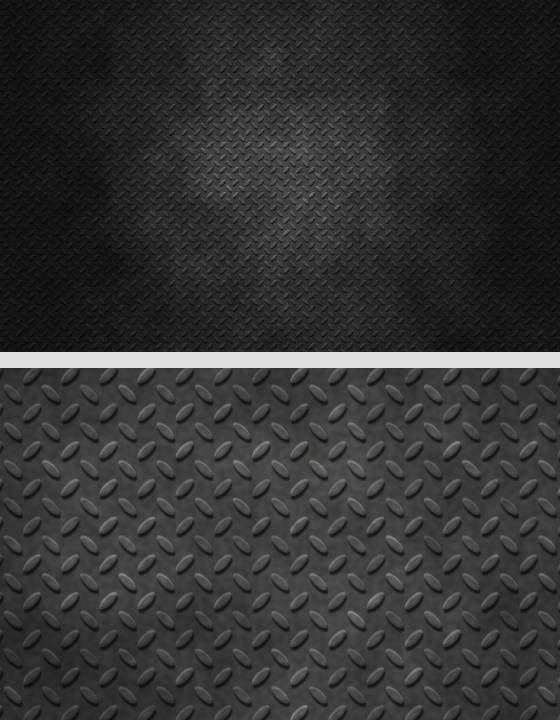
Top: the whole. Bottom: its middle third, enlarged.
This texture is drawn by a Shadertoy shader. Its source:

```glsl
const float TAU = 6.2831853;
const vec2 STUD_COUNT = vec2(44.0, 28.0);
const vec2 STUD_RADII = vec2(0.3, 0.12);
const vec2 LIGHT_DIR = vec2(-0.25, 0.968);
const vec3 STEEL_TINT = vec3(1.0, 0.995, 0.99);

float hash(vec2 p, float seed) {
    vec3 q = fract(vec3(p.xyx) * vec3(0.1031, 0.1030, 0.0973) + seed * 0.137);
    q += dot(q, q.yzx + 33.33);
    return fract((q.x + q.y) * q.z);
}

// Gradient noise that wraps after "period" lattice steps
float cornerSlope(vec2 corner, vec2 offset, vec2 period, float seed) {
    float angle = TAU * hash(mod(corner, period), seed);
    return dot(vec2(cos(angle), sin(angle)), offset);
}

float gradientNoise(vec2 uv, vec2 period, float seed) {
    vec2 p = uv * period;
    vec2 i = floor(p);
    vec2 f = p - i;
    vec2 u = f * f * f * (f * (f * 6.0 - 15.0) + 10.0);
    vec2 e = vec2(1.0, 0.0);
    float low = mix(cornerSlope(i, f, period, seed),
                    cornerSlope(i + e.xy, f - e.xy, period, seed), u.x);
    float high = mix(cornerSlope(i + e.yx, f - e.yx, period, seed),
                     cornerSlope(i + e.xx, f - e.xx, period, seed), u.x);
    return mix(low, high, u.y);
}

float fractalNoise(vec2 uv, vec2 period, float seed) {
    float sum = 0.0;
    float gain = 1.0;
    for (int octave = 0; octave < 4; octave++) {
        sum += gain * gradientNoise(uv, period, seed + float(octave));
        period *= 2.0;
        gain *= 0.55;
    }
    return sum;
}

// Approximate signed distance to an ellipse
float ellipseDistance(vec2 p, vec2 radii) {
    float k = length(p / radii);
    return k * (k - 1.0) / max(length(p / (radii * radii)), 0.001);
}

// One lattice of studs; lean is +1 for rising and -1 for falling diagonals
float studDistance(vec2 p, float lean, vec2 radii) {
    vec2 q = fract(p) - 0.5;
    q.y *= lean;
    vec2 along = vec2(q.x + q.y, q.y - q.x) * 0.70711;
    return ellipseDistance(along, radii);
}

float plateDistance(vec2 p, vec2 radii) {
    return min(studDistance(p, 1.0, radii), studDistance(p + 0.5, -1.0, radii));
}

float coverage(float dist, float softness) {
    return 1.0 - smoothstep(-softness, softness, dist);
}

// Random value shared by the whole of the nearest stud
float studRandom(vec2 p, vec2 count, float seed) {
    vec2 toRising = abs(fract(p) - 0.5);
    bool falling = toRising.x + toRising.y > 0.5;
    vec2 id = falling ? floor(p + 0.5) : floor(p);
    return hash(mod(id, count), falling ? seed + 1.0 : seed);
}

// Brightness of the sheet: wrapping central glow broken up by stains
float sheetTone(vec2 uv) {
    vec2 wave = 0.5 - 0.5 * cos(TAU * (uv - vec2(0.015, 0.0)));
    float glow = pow(wave.x, 1.3) * mix(0.4, 1.0, wave.y);
    float stains = fractalNoise(uv, vec2(9.0, 6.0), 3.0);
    float streaks = fractalNoise(uv, vec2(10.0, 2.0), 11.0);
    float smudges = fractalNoise(uv, vec2(36.0, 23.0), 23.0);
    float wear = 1.0 + 0.28 * stains + 0.16 * streaks + 0.14 * smudges;
    return (0.08 + 0.185 * glow) * wear;
}

void mainImage(out vec4 fragColor, in vec2 fragCoord) {
    vec2 uv = fragCoord / iResolution.xy;
    vec2 cell = uv * STUD_COUNT;
    float softness = max(0.025, 0.5 * STUD_COUNT.x / iResolution.x);

    // Raised studs: lit edge, shaded edge and a cast shadow
    float stud = coverage(plateDistance(cell, STUD_RADII), softness);
    vec2 lift = LIGHT_DIR * 0.07;
    float litEdge = stud * (1.0 - coverage(plateDistance(cell + lift, STUD_RADII), softness));
    float darkEdge = stud * (1.0 - coverage(plateDistance(cell - lift, STUD_RADII), softness));
    float shadow = coverage(plateDistance(cell + LIGHT_DIR * 0.1, STUD_RADII),
                            softness + 0.02) * (1.0 - stud);

    // Uneven polish from stud to stud
    float polish = mix(0.75, 1.25, studRandom(cell, STUD_COUNT, 41.0));

    float grain = gradientNoise(uv, STUD_COUNT * 5.0, 53.0);
    float tone = sheetTone(uv) * (1.0 + 0.2 * grain);
    tone *= 1.0 + polish * (0.22 * stud + 0.45 * litEdge - 0.2 * darkEdge);
    tone *= 1.0 - 0.62 * shadow;
    fragColor = vec4(clamp(tone, 0.0, 1.0) * STEEL_TINT, 1.0);
}
```
